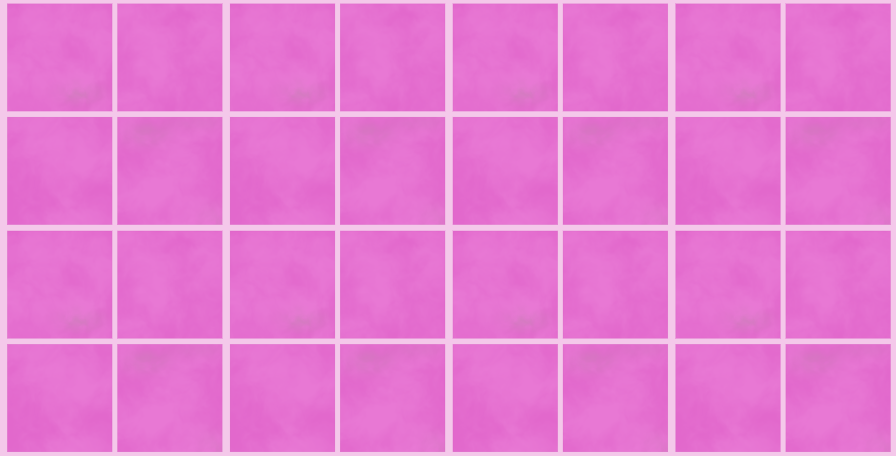
Write a Shadertoy shader that draws this texture.

```glsl
// Pink glazed wall tiles with pale grout: a 2 x 2 block of tiles repeats four times
// across and twice down. Each of its tiles has its own cloudy glaze from warped
// value noise, with faint grey stains; the grout is wider between blocks.

// Lengths are in canvas heights
const vec2 BLOCK = vec2(0.4885, 0.4982);    // period of the 2 x 2 block
const vec2 ORIGIN = vec2(0.0159, 0.0090);   // lower left corner of the first tile
const vec2 TILE = vec2(0.2303, 0.2362);     // size of one tile
const vec2 SECOND = vec2(0.2415, 0.2487);   // offset of the second tile in a block

const vec3 GROUT = vec3(0.957, 0.785, 0.918);
const vec3 GLAZE_LIGHT = vec3(0.910, 0.472, 0.832);
const vec3 GLAZE_DARK = vec3(0.886, 0.408, 0.800);
const vec3 STAIN = vec3(0.800, 0.500, 0.725);

const float CLOUD_SCALE = 3.2;    // cloud cells per tile
const float WARP = 0.9;           // brushed distortion of the clouds
const float RIM_WIDTH = 0.012;    // shaded rim, in tile units
const float RIM_SHADE = 0.022;
const float STAIN_AMOUNT = 0.55;

float hash(vec2 p) {
    vec3 q = fract(vec3(p.xyx) * 0.1031);
    q += dot(q, q.yzx + 33.33);
    return fract((q.x + q.y) * q.z);
}

float noise(vec2 p) {
    vec2 i = floor(p), f = fract(p);
    f = f * f * (3.0 - 2.0 * f);
    return mix(mix(hash(i), hash(i + vec2(1, 0)), f.x),
               mix(hash(i + vec2(0, 1)), hash(i + vec2(1, 1)), f.x), f.y);
}

float fbm(vec2 p) {
    float sum = 0.0, amplitude = 0.5;
    for (int i = 0; i < 5; i++) {
        sum += amplitude * noise(p);
        p = mat2(1.6, 1.2, -1.2, 1.6) * p + 7.3;
        amplitude *= 0.5;
    }
    return sum / 0.97;
}

// Soft elliptical patch, 1 at its centre
float patchMask(vec2 uv, vec2 centre, vec2 radius) {
    vec2 d = (uv - centre) / radius;
    return exp(-dot(d, d));
}

// Glaze colour at uv (0 to 1) on the tile with the given place in its block
vec3 glaze(vec2 uv, vec2 id) {
    vec2 p = uv * CLOUD_SCALE + id * vec2(37.0, 61.0) + 11.0;
    vec2 warp = vec2(fbm(p + 3.7), fbm(p + 19.1)) - 0.5;
    float cloud = fbm(p + WARP * warp);
    float grain = fbm(p * 4.0 + 2.5 * warp);

    // Darker clouds gather towards the sides of the tile
    vec2 c = abs(uv - 0.5) * 2.0;
    float sides = smoothstep(0.35, 1.1, max(c.x, c.y));
    float tone = 0.38 + 1.5 * (cloud - 0.5) + 0.35 * (grain - 0.5) + 0.22 * sides;
    vec3 color = mix(GLAZE_LIGHT, GLAZE_DARK, smoothstep(0.0, 1.0, tone));

    // Stains on the upper left and lower right tiles of the block
    float upperLeft = (1.0 - id.x) * id.y;
    float lowerRight = id.x * (1.0 - id.y);
    float stain = upperLeft * patchMask(uv, vec2(0.68, 0.17), vec2(0.20, 0.10));
    stain += lowerRight * (0.7 * patchMask(uv, vec2(0.28, 0.84), vec2(0.24, 0.11))
                         + 0.8 * patchMask(uv, vec2(1.0, 0.0), vec2(0.22, 0.16))
                         + 0.4 * patchMask(uv, vec2(0.75, 0.95), vec2(0.30, 0.08)));
    stain *= smoothstep(0.2, 0.75, 0.5 * (cloud + grain));
    return mix(color, STAIN, min(STAIN_AMOUNT * 1.4 * stain, 1.0));
}

void mainImage(out vec4 fragColor, in vec2 fragCoord) {
    float pixel = 1.0 / iResolution.y;
    vec2 p = fragCoord * pixel;

    // Place in the block, wrapped at the middle of the outer grout
    vec2 halfGap = 0.5 * (BLOCK - SECOND - TILE);
    vec2 q = mod(p - ORIGIN + halfGap, BLOCK) - halfGap;
    vec2 id = step(0.5 * (TILE + SECOND), q);
    vec2 local = q - id * SECOND;

    // Signed distance to the tile edge, negative inside
    vec2 d = abs(local - 0.5 * TILE) - 0.5 * TILE;
    float edge = max(d.x, d.y);
    float cover = smoothstep(0.7 * pixel, -0.7 * pixel, edge);

    vec3 color = glaze(local / TILE, id);
    color -= RIM_SHADE * smoothstep(-RIM_WIDTH * TILE.y, 0.0, edge);
    fragColor = vec4(mix(GROUT, color, cover), 1.0);
}
```
